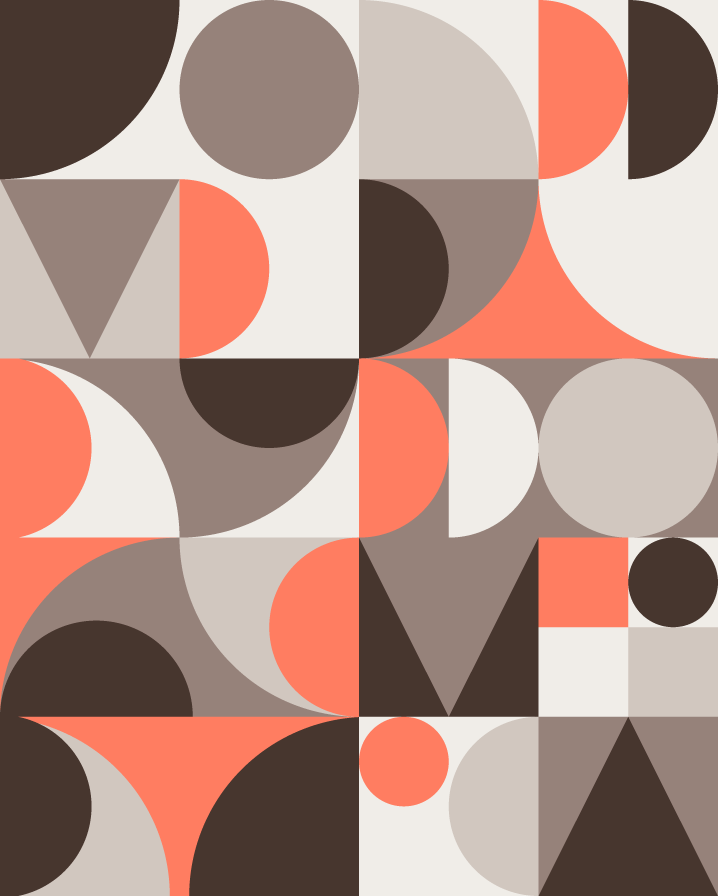
A Shadertoy shader for this background:

```glsl
// Geometric mosaic: a 4 by 5 grid of flat tiles with discs, arcs, triangles and squares.

const vec2 GRID = vec2(4.0, 5.0);   // tiles across and down
const int SAMPLES = 4;              // edge smoothing samples per pixel side
const float WIDE_RADIUS = 0.51;     // half disc slightly cropped by its tile
const float INSET = 0.054;          // gap beside the two arcs of the bottom row
const float MOUND_RADIUS = 0.537;   // half disc that spills over a tile seam

// Palette indices: dark, taupe, cream, sand, coral
const int D = 0, T = 1, W = 2, S = 3, C = 4;
const vec3 PALETTE[5] = vec3[5](
    vec3(0.28, 0.21, 0.18), vec3(0.59, 0.51, 0.48), vec3(0.94, 0.93, 0.91),
    vec3(0.82, 0.78, 0.75), vec3(1.00, 0.49, 0.38));

// Motifs
const int NO = 0;                              // empty
const int TL = 1, TR = 2, BL = 3, BR = 4;      // quarter discs, by corner
const int IL = 5, IR = 6;                      // inset quarter discs, left and right
const int HL = 7, HW = 8, HR = 9, HT = 10;     // half discs: left, wide left, right, top
const int HM = 11, FD = 12;                    // half disc on the middle line, full disc
const int TD = 13, TU = 14;                    // triangles pointing down and up
const int SL = 15, SR = 16, SQ = 17;           // small discs at upper left and right, square

// Tile layout, top row first: ground colour, then two layers of motif and ink
const int GROUND[20] = int[20](
    W, W, W, W,
    S, W, C, C,
    T, W, T, T,
    C, T, D, W,
    C, C, W, T);
const int BACK_MOTIF[20] = int[20](
    TL, FD, BL, HL,
    TD, HL, TL, TR,
    BL, TL, HL, FD,
    BR, TR, TD, SQ,
    IL, IR, SL, TU);
const int BACK_INK[20] = int[20](
    D, T, S, C,
    T, C, T, W,
    W, T, C, S,
    T, S, T, C,
    S, D, C, D);
const int FRONT_MOTIF[20] = int[20](
    NO, NO, NO, HM,
    NO, NO, HL, NO,
    HW, HT, HM, NO,
    NO, HR, NO, SR,
    HW, NO, HR, NO);
const int FRONT_INK[20] = int[20](
    D, D, D, D,
    D, D, D, D,
    C, D, W, D,
    D, C, D, D,
    D, D, S, D);

bool disc(vec2 p, float x, float y, float radius) {
    return distance(p, vec2(x, y)) < radius;
}

// True where the tile point p (0 to 1, y up) lies in the motif
bool inMotif(int motif, vec2 p) {
    switch (motif) {
        case TL: return disc(p, 0.0, 1.0, 1.0);
        case TR: return disc(p, 1.0, 1.0, 1.0);
        case BL: return disc(p, 0.0, 0.0, 1.0);
        case BR: return disc(p, 1.0, 0.0, 1.0);
        case IL: return disc(p, -INSET, 0.0, 1.0);
        case IR: return disc(p, 1.0 + INSET, 0.0, 1.0);
        case HL: return disc(p, 0.0, 0.5, 0.5);
        case HW: return disc(p, 0.0, 0.5, WIDE_RADIUS);
        case HR: return disc(p, 1.0, 0.5, 0.5);
        case HT: return disc(p, 0.5, 1.0, 0.5);
        case HM: return p.x > 0.5 && disc(p, 0.5, 0.5, 0.5);
        case FD: return disc(p, 0.5, 0.5, 0.5);
        case TD: return abs(p.x - 0.5) < 0.5 * p.y;
        case TU: return abs(p.x - 0.5) < 0.5 * (1.0 - p.y);
        case SL: return disc(p, 0.25, 0.75, 0.25);
        case SR: return disc(p, 0.75, 0.75, 0.25);
        case SQ: return p.x < 0.5 && p.y > 0.5;
    }
    return false;
}

// Colour at a point in grid units
vec3 mosaic(vec2 g) {
    vec2 cell = clamp(floor(g), vec2(0.0), GRID - 1.0);
    vec2 p = g - cell;
    int id = int((GRID.y - 1.0 - cell.y) * GRID.x + cell.x);

    int ink = GROUND[id];
    if (inMotif(BACK_MOTIF[id], p)) ink = BACK_INK[id];
    if (inMotif(FRONT_MOTIF[id], p)) ink = FRONT_INK[id];

    // Accents: mound across a seam, and the second square of the divided tile
    if (g.y > 1.0 && disc(g, MOUND_RADIUS, 1.0, MOUND_RADIUS)) ink = D;
    if (cell == vec2(3.0, 1.0) && p.x > 0.5 && p.y < 0.5) ink = S;
    return PALETTE[ink];
}

void mainImage(out vec4 fragColor, in vec2 fragCoord) {
    // Average a small grid of samples so that every edge is smooth
    vec3 sum = vec3(0.0);
    for (int j = 0; j < SAMPLES; j++) {
        for (int i = 0; i < SAMPLES; i++) {
            vec2 offset = (vec2(i, j) + 0.5) / float(SAMPLES) - 0.5;
            sum += mosaic((fragCoord + offset) / iResolution.xy * GRID);
        }
    }
    fragColor = vec4(sum / float(SAMPLES * SAMPLES), 1.0);
}
```
